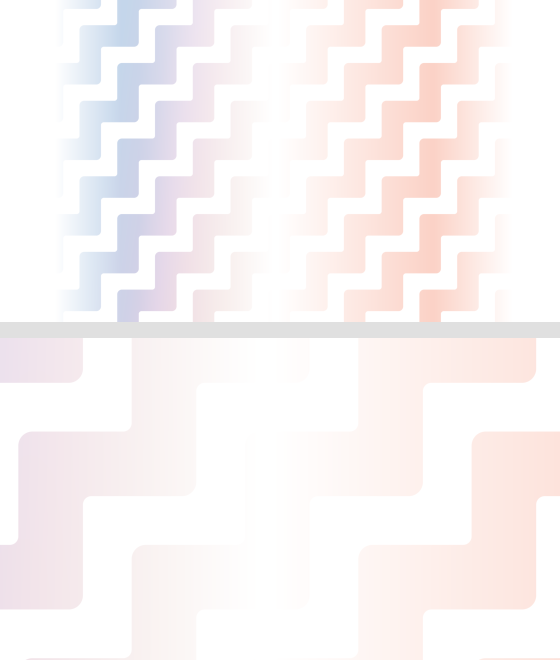
Top, the full canvas; bottom, a detail of the centre.
Give the GLSL for this pattern, as a Shadertoy shader.

```glsl
// Diagonal staircase ribbons with rounded corners, repeated on a diamond lattice.
// Each ribbon is the overlap of two stair-shaped half planes; a pastel wash of
// two soft ramps (blue to pink, then peach) colours it across the canvas.

#define STEP 0.06745                 // stair step, in canvas widths
#define ORIGIN vec2(0.1419, 0.530)   // one outer corner, in canvas widths
#define RIBBON 0.57                  // ribbon width, in steps
#define OUTER_RADIUS 0.125           // convex corner radius, in steps
#define INNER_RADIUS 0.075           // concave corner radius, in steps
#define HUE_SLANT 0.14               // drift of the cool hues down the canvas
#define BLUE vec3(0.77, 0.84, 0.92)
#define LAVENDER vec3(0.815, 0.82, 0.905)
#define LILAC vec3(0.88, 0.815, 0.895)
#define ROSE vec3(0.91, 0.81, 0.85)
#define BLUSH vec3(0.92, 0.82, 0.80)
#define PEACH vec3(0.985, 0.825, 0.78)

// Signed distance to a quadrant with a rounded corner; negative inside
float roundedCorner(vec2 edge, float radius) {
    vec2 q = edge + radius;
    return min(max(q.x, q.y), 0.0) + length(max(q, 0.0)) - radius;
}

// Half plane below a rising stair: convex corner at (0,0), concave at (1,0)
float stairSide(vec2 p) {
    p -= floor((p.x + p.y + 0.5) * 0.5);
    if (p.x + p.y < 0.5) return roundedCorner(vec2(-p.x, p.y), OUTER_RADIUS);
    return -roundedCorner(vec2(p.x - 1.0, -p.y), INNER_RADIUS);
}

// The lower edge is the upper edge turned half a revolution
float ribbon(vec2 p) {
    return max(stairSide(p), stairSide(vec2(1.0 + RIBBON, -RIBBON) - p));
}

// Nearest of the parallel ribbons
float ribbons(vec2 p) {
    float lane = floor((p.x - p.y - RIBBON + 0.5) * 0.5);
    float d = 1e3;
    for (int i = -1; i <= 1; i++) {
        d = min(d, ribbon(p - (lane + float(i)) * vec2(1.0, -1.0)));
    }
    return d;
}

float ramp(float a, float b, float x) {
    return clamp((x - a) / (b - a), 0.0, 1.0);
}

// Cool hues, slanted so that pink reaches further left at the bottom
vec3 coolTint(float u) {
    vec3 c = mix(BLUE, LAVENDER, ramp(0.228, 0.306, u));
    c = mix(c, LILAC, ramp(0.306, 0.358, u));
    c = mix(c, ROSE, ramp(0.358, 0.404, u));
    return mix(c, BLUSH, ramp(0.404, 0.482, u));
}

// Two tinted zones fading to white at the sides and the middle
vec3 wash(vec2 uv, float height) {
    float cool = min(ramp(0.098, 0.216, uv.x), ramp(0.488, 0.248, uv.x));
    float warm = min(ramp(0.495, 0.768, uv.x), ramp(0.916, 0.776, uv.x));
    vec3 c = mix(vec3(1.0), coolTint(uv.x + HUE_SLANT * (height - uv.y)), cool);
    return mix(c, PEACH, warm);
}

void mainImage(out vec4 fragColor, in vec2 fragCoord) {
    vec2 uv = fragCoord / iResolution.x;
    float height = iResolution.y / iResolution.x;
    float pixel = 1.0 / (iResolution.x * STEP);

    float d = ribbons((uv - ORIGIN) / STEP);
    float cover = smoothstep(0.7 * pixel, -0.7 * pixel, d);
    fragColor = vec4(mix(vec3(1.0), wash(uv, height), cover), 1.0);
}
```
